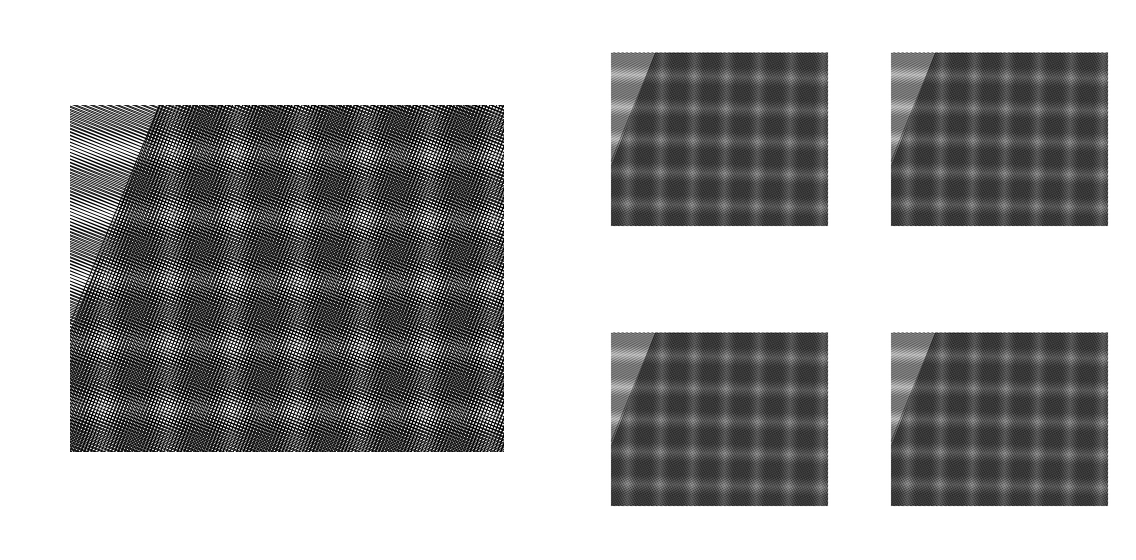
Left: one tile. Right: repeated 2 by 2.
Give the GLSL for this pattern, as a WebGL 2 fragment shader.

```glsl
#version 300 es
precision highp float;
// Draws a moire weave of four fine line gratings in a black and white panel on a white page.
uniform vec2 u_resolution;
out vec4 outColor;

const vec3 INK = vec3(0.0);
const vec3 PAPER = vec3(1.0);

const vec2 PANEL_MIN = vec2(0.125, 0.1927);
const vec2 PANEL_MAX = vec2(0.9, 0.8125);
const vec2 WEFT_CORNER = vec2(0.2826, 0.8125);  // where the steep lines begin
const vec2 BEAT_ORIGIN = vec2(0.4206, 0.6133);  // centre of one bright spot

const float LINES = 174.0;      // lines per canvas width, along the normal
const float BEATS = 8.69;       // bright spots per canvas width
const float TILT = 0.388;       // tilt of the lines, in radians
const float BEAT_TILT = 0.018;  // slight lean of the spot lattice
const float LINE_SHARE = 0.27;  // inked share of each line spacing
const int SAMPLES = 4;          // samples per pixel side

// Unit vector pointing right, turned clockwise by an angle.
vec2 heading(float angle) {
    return vec2(cos(angle), -sin(angle));
}

// Quarter turn counterclockwise.
vec2 quarterTurn(vec2 v) {
    return vec2(-v.y, v.x);
}

// Ink of parallel lines whose normal and density are given by frequency.
float grating(vec2 p, vec2 frequency, float share, float softness) {
    float phase = dot(p, frequency);
    float offset = abs(fract(phase + 0.5) - 0.5);
    float blur = 0.5 * softness * length(frequency);
    return 1.0 - smoothstep(-blur, blur, offset - 0.5 * share);
}

// One on the side of the line through corner that the normal points to.
float halfPlane(vec2 p, vec2 corner, vec2 normal) {
    return step(0.0, dot(p - corner, normal));
}

// One inside an axis-aligned rectangle.
float insideBox(vec2 p, vec2 low, vec2 high) {
    vec2 inside = step(low, p) * step(p, high);
    return inside.x * inside.y;
}

// Combined ink of both pairs of gratings.
float weaveInk(vec2 p, float softness) {
    vec2 q = p - BEAT_ORIGIN;
    vec2 steep = LINES * heading(TILT);
    vec2 beat = BEATS * heading(BEAT_TILT);
    float ink = 0.0;
    for (int i = 0; i < 2; i++) {
        // The second grating of a pair is offset by the beat frequency.
        vec2 frequency = steep + float(i) * beat;
        float steepInk = grating(q, frequency, LINE_SHARE, softness)
                       * halfPlane(p, WEFT_CORNER, frequency);
        float flatInk = grating(q, quarterTurn(frequency), LINE_SHARE, softness);
        ink = max(ink, max(steepInk, flatInk));
    }
    return ink * insideBox(p, PANEL_MIN, PANEL_MAX);
}

void main() {
    // Average a grid of samples so that fine crossings stay smooth.
    float softness = 1.0 / (float(SAMPLES) * u_resolution.x);
    float ink = 0.0;
    for (int j = 0; j < SAMPLES; j++) {
        for (int i = 0; i < SAMPLES; i++) {
            vec2 jitter = (vec2(i, j) + 0.5) / float(SAMPLES) - 0.5;
            ink += weaveInk((gl_FragCoord.xy + jitter) / u_resolution, softness);
        }
    }
    ink /= float(SAMPLES * SAMPLES);
    outColor = vec4(mix(PAPER, INK, ink), 1.0);
}
```
